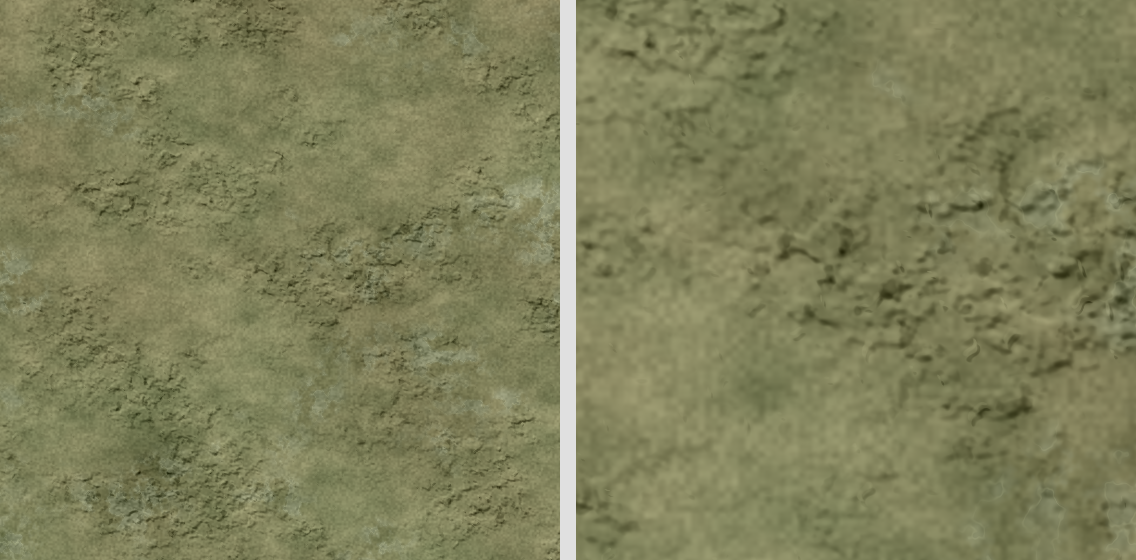
Left, the full canvas; right, a detail of the centre.
This texture is drawn by a Shadertoy shader. Its source:

```glsl
// Weathered olive earth with crumbly clods, small pebbles and pale lichen stains.
#define SOIL_COLOR vec3(0.507, 0.508, 0.356)
#define LICHEN_COLOR vec3(0.545, 0.575, 0.465)
#define BROAD_CONTRAST 0.15
#define MOTTLE_CONTRAST 0.17
#define GRAIN_CONTRAST 0.085
#define SHADOW_DEPTH 0.24
#define HIGHLIGHT 0.10
#define CLOD_SCALE 68.0
#define PEBBLE_SCALE 46.0
#define LIGHT_STEP vec2(-0.0011, 0.0018)

float hash(vec2 cell) {
    uvec2 q = uvec2(ivec2(cell)) * uvec2(1597334677u, 3812015801u);
    uint n = (q.x ^ q.y) * 1597334677u;
    n = (n ^ (n >> 15)) * 2246822519u;
    n ^= n >> 13;
    return float(n >> 8) / 16777216.0;
}

float noise(vec2 p) {
    vec2 cell = floor(p);
    vec2 f = fract(p);
    f = f * f * (3.0 - 2.0 * f);
    float low = mix(hash(cell), hash(cell + vec2(1, 0)), f.x);
    float high = mix(hash(cell + vec2(0, 1)), hash(cell + vec2(1, 1)), f.x);
    return mix(low, high, f.y);
}

// Octaves are turned against each other to hide the lattice.
float fbm(vec2 p, int octaves) {
    float sum = 0.0, weight = 0.5, total = 0.0;
    for (int i = 0; i < octaves; i++) {
        sum += weight * noise(p);
        total += weight;
        weight *= 0.55;
        p = mat2(1.6, 1.2, -1.2, 1.6) * p + 17.3;
    }
    return sum / total;
}

// One rounded stone in some of the cells.
float pebbles(vec2 p) {
    p = p * PEBBLE_SCALE + 0.6 * noise(p * 130.0);
    vec2 cell = floor(p);
    vec2 center = 0.3 + 0.4 * vec2(hash(cell + 31.0), hash(cell + 67.0));
    float radius = mix(0.08, 0.28, pow(hash(cell + 113.0), 2.0));
    float dome = 1.0 - smoothstep(0.35, 1.0, length(fract(p) - center) / radius);
    return dome * step(0.6, hash(cell + 151.0));
}

float clods(vec2 p) {
    float lumps = fbm(p * CLOD_SCALE * vec2(0.85, 1.1) + 5.0, 3);
    return smoothstep(0.40, 0.72, lumps);
}

float groundHeight(vec2 p, float crumble) {
    return clods(p) * crumble + 0.35 * pebbles(p) * (0.3 + crumble);
}

void mainImage(out vec4 fragColor, in vec2 fragCoord) {
    vec2 p = fragCoord / iResolution.y;
    vec2 flat_p = p * vec2(0.85, 1.15);

    // Broad stains, mottling and fine grain
    float broad = fbm(flat_p * 5.0 + 3.0, 5) - 0.5;
    float mottle = fbm(flat_p * 24.0 + 41.0, 4) - 0.5;
    float grain = noise(p * 250.0 + 9.0) - 0.5;
    float tone = BROAD_CONTRAST * broad + MOTTLE_CONTRAST * mottle
               + GRAIN_CONTRAST * grain;

    // Relief, strongest where the crust has crumbled
    float region = fbm(flat_p * 8.0 + 73.0, 5);
    float crumble = 0.14 + 0.86 * smoothstep(0.46, 0.68, region);
    float slope = groundHeight(p - LIGHT_STEP, crumble)
                - groundHeight(p + LIGHT_STEP, crumble);
    tone += HIGHLIGHT * max(slope, 0.0) - SHADOW_DEPTH * max(-slope, 0.0);

    // Dark pits and soil gathered between the clods
    float pits = smoothstep(0.60, 0.80, fbm(p * 85.0 + 129.0, 3));
    tone -= (0.13 * pits + 0.018) * crumble - 0.008;

    // Slow drift between mossy green and warm brown
    float warmth = fbm(p * 4.0 + 211.0, 4) - 0.5 + 0.5 * mottle;
    vec3 color = SOIL_COLOR + tone * vec3(1.0, 1.0, 0.88);
    color += warmth * vec3(0.06, 0.0, 0.01);

    // Lichen: cool ragged patches with pale flaky rims
    float patchArea = smoothstep(0.56, 0.72, fbm(flat_p * 5.5 + 307.0, 5));
    float flakes = fbm(p * 44.0 + 401.0, 4);
    float cover = patchArea * smoothstep(0.36, 0.60, flakes);
    float rim = patchArea * (1.0 - smoothstep(0.0, 0.035, abs(flakes - 0.53)));
    color = mix(color, LICHEN_COLOR + 1.2 * tone, 0.6 * cover);
    color -= 0.035 * patchArea * (1.0 - smoothstep(0.34, 0.50, flakes));
    color += 0.055 * rim * vec3(1.0, 1.0, 0.85);

    fragColor = vec4(clamp(color, 0.0, 1.0), 1.0);
}
```
